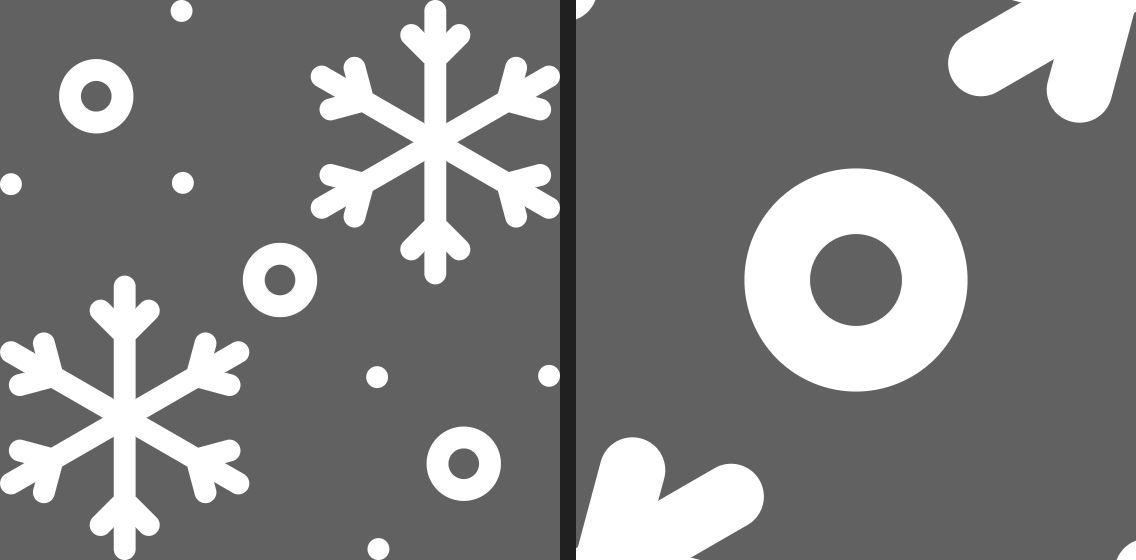
Left, the full canvas; right, a detail of the centre.
This pattern is drawn by a WebGL 1 fragment shader. Its source:

```glsl
precision highp float;
// White snowflakes, rings and dots on grey, with half-turn symmetry.

uniform vec2 u_resolution;

float segmentDistance(vec2 p, vec2 a, vec2 b) {
  vec2 ab = b - a;
  return length(p - a - ab * clamp(dot(p - a, ab) / dot(ab, ab), 0.0, 1.0));
}

// Distance to the centre lines of a six-armed flake
float snowflake(vec2 p) {
  // Fold all arms onto the right half of the upright one
  vec2 foldNormal = vec2(0.8660254, -0.5);
  p = abs(p);
  p -= 2.0 * max(dot(p, foldNormal), 0.0) * foldNormal;
  p.x = abs(p.x);

  float arm = segmentDistance(p, vec2(0.0), vec2(0.0, 60.0));
  float barb = segmentDistance(p, vec2(0.0, 38.0), vec2(11.0, 49.0));
  return min(arm, barb);
}

float ring(vec2 p) {
  return abs(length(p) - 12.0);
}

// Three dots around the corner ring
float dots(vec2 p) {
  float d = length(p - vec2(-45.0, 123.0));
  d = min(d, length(p - vec2(-44.4, 44.4)));
  return min(d, length(p - vec2(-123.0, 43.8)));
}

void main() {
  // The canvas spans 256 units, centred on zero
  float pixel = 256.0 / min(u_resolution.x, u_resolution.y);
  vec2 p = (gl_FragCoord.xy - 0.5 * u_resolution) * pixel;

  // Each half holds a flake, a ring and its dots
  float d = ring(p);
  for (int i = 0; i < 2; i++) {
    d = min(d, snowflake(p - vec2(71.0, 63.0)));
    d = min(d, ring(p - vec2(-84.0, 84.0)));
    d = min(d, dots(p));
    p = -p;
  }

  // Every shape shares one rounded stroke
  float ink = clamp(0.5 - (d - 5.0) / pixel, 0.0, 1.0);
  gl_FragColor = vec4(mix(vec3(0.38), vec3(1.0), ink), 1.0);
}
```
